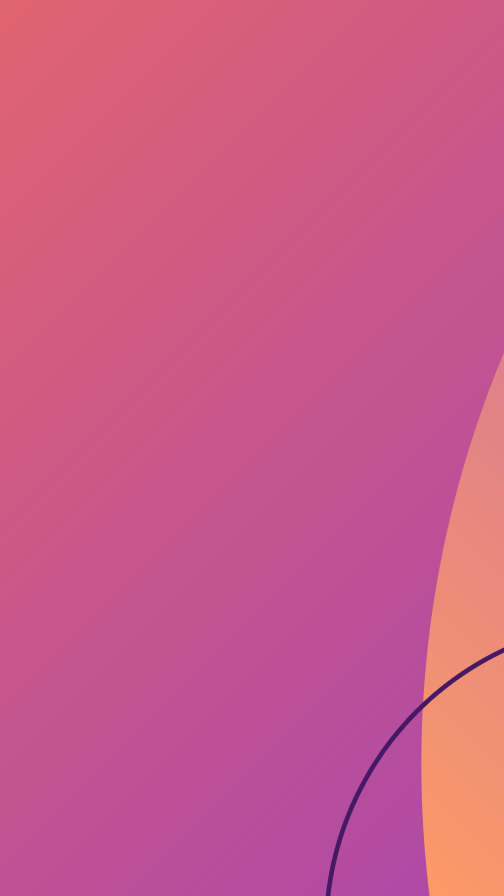
Reproduce this background procedurally as a Shadertoy shader.

```glsl
// Diagonal coral-to-violet gradient, with a huge peach disc entering from the
// right and a thin dark ring crossing its edge near the lower right corner.
// Lengths are in canvas widths; both shapes are circle distance functions.

#define DISC_CENTER vec2(2.949, 0.262)
#define DISC_RADIUS 2.113
#define RING_CENTER vec2(1.263, -0.069)
#define RING_RADIUS 0.616
#define RING_HALF_WIDTH 0.0046
#define CORAL  vec3(0.878, 0.392, 0.439)
#define VIOLET vec3(0.675, 0.282, 0.659)
#define ROSE   vec3(0.870, 0.502, 0.541)
#define PEACH  vec3(0.984, 0.600, 0.404)
#define INK    vec3(0.275, 0.098, 0.392)

float circleDistance(vec2 p, vec2 center, float radius) {
    return length(p - center) - radius;
}

// Antialiased coverage: 1 inside the shape, 0 outside
float coverage(float dist, float pixel) {
    return clamp(0.5 - dist / pixel, 0.0, 1.0);
}

void mainImage(out vec4 fragColor, in vec2 fragCoord) {
    float pixel = 1.0 / iResolution.x;
    vec2 p = fragCoord * pixel;
    float height = iResolution.y * pixel;
    float depth = height - p.y;

    // Background, from the upper left to the lower right corner
    vec3 color = mix(CORAL, VIOLET, (p.x + depth) / (1.0 + height));

    // Disc, warming towards its lower left
    float warmth = clamp((depth - p.x + 0.30) / 1.19, 0.0, 1.0);
    float disc = circleDistance(p, DISC_CENTER, DISC_RADIUS);
    color = mix(color, mix(ROSE, PEACH, warmth), coverage(disc, pixel));

    // Ring outline
    float ring = abs(circleDistance(p, RING_CENTER, RING_RADIUS)) - RING_HALF_WIDTH;
    color = mix(color, INK, coverage(ring, pixel));

    fragColor = vec4(color, 1.0);
}
```
